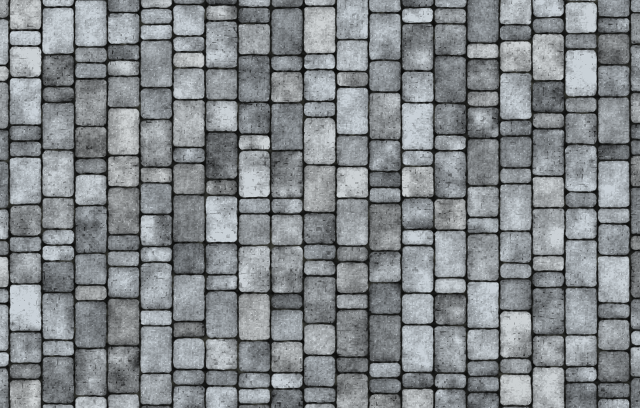
A Shadertoy shader for this texture:

```glsl
#define COLUMN_WIDTH 0.0801
#define COLUMN_START 0.0225
#define UNIT_HEIGHT 0.0389
#define HALF_GAP 0.0019
#define CORNER_RADIUS 0.010
#define EDGE_WOBBLE 0.0034
#define BASE_TONE 0.625
#define STONE_VARIATION 0.30
#define STONE_TINT vec3(0.960, 1.0, 1.032)
#define JOINT_COLOR vec3(0.075, 0.078, 0.074)

float hash(vec2 p) {
    return fract(sin(dot(p, vec2(127.1, 311.7))) * 43758.5);
}

float noise(vec2 p) {
    vec2 i = floor(p), f = fract(p);
    f = f * f * (3.0 - 2.0 * f);
    return mix(mix(hash(i), hash(i + vec2(1, 0)), f.x),
               mix(hash(i + vec2(0, 1)), hash(i + vec2(1, 1)), f.x), f.y);
}

float fbm(vec2 p) {
    float sum = 0.0, amp = 0.5;
    for (int i = 0; i < 5; i++) {
        sum += amp * noise(p);
        p = mat2(1.6, 1.2, -1.2, 1.6) * p + 7.3;
        amp *= 0.55;
    }
    return sum / 1.06;
}

float roundedBox(vec2 p, vec2 halfSize, float radius) {
    vec2 q = abs(p) - halfSize + radius;
    return length(max(q, 0.0)) + min(max(q.x, q.y), 0.0) - radius;
}

// Each run of six units holds a small, a medium and a large stone in random order.
// Returns the signed distance to the stone edge; id names the stone.
float paving(vec2 p, out vec2 id) {
    float x = (p.x - COLUMN_START) / COLUMN_WIDTH;
    float column = floor(x);
    float y = p.y / UNIT_HEIGHT + 6.0 * hash(vec2(column, 3.7));
    float run = floor(y / 6.0);
    float t = y - 6.0 * run;

    float order = floor(6.0 * hash(vec2(column + 0.5, run + 9.2)));
    float first = 1.0 + mod(order, 3.0);
    float second = 1.0 + mod(first + floor(order / 3.0), 3.0);
    float split = first + second;
    vec3 span = t < first ? vec3(0.0, first, 0.0)
              : t < split ? vec3(first, split, 1.0)
                          : vec3(split, 6.0, 2.0);

    id = vec2(column, run * 3.0 + span.z);
    vec2 local = vec2((x - column - 0.5) * COLUMN_WIDTH,
                      (t - 0.5 * (span.x + span.y)) * UNIT_HEIGHT);
    vec2 size = vec2(COLUMN_WIDTH, (span.y - span.x) * UNIT_HEIGHT);
    float radius = CORNER_RADIUS * (0.7 + 0.6 * hash(id + 5.1));
    return roundedBox(local, 0.5 * size - HALF_GAP, radius);
}

vec3 stoneColor(vec2 p, vec2 id, float depth) {
    float shade = hash(id + 17.3), wear = hash(id + 41.9);
    vec2 q = p + 3.0 * vec2(hash(id + 2.2), hash(id + 8.8));

    // Stone tone, cloudy stains and fine grain
    float tone = BASE_TONE + STONE_VARIATION * (shade - 0.5);
    tone += (0.35 + 0.4 * wear) * (fbm(q * 24.0) - 0.5);
    tone += 0.20 * (fbm(q * 110.0) - 0.5);
    tone += 0.13 * (noise(q * 290.0) - 0.5);

    // Dark pits and pale chips
    tone -= 0.16 * smoothstep(0.74, 0.95, noise(q * 170.0 + 4.0)) * (0.4 + wear);
    tone += 0.12 * smoothstep(0.80, 0.97, noise(q * 210.0 + 31.0));

    // Dirt gathered along the worn rim
    tone -= (0.08 + 0.14 * fbm(q * 45.0)) * exp(-depth / 0.006);
    tone = clamp(tone, 0.12, 0.82);

    vec3 tint = mix(STONE_TINT, vec3(0.995, 1.0, 0.99), 0.6 * pow(hash(id + 63.0), 3.0));
    return tone * tint;
}

void mainImage(out vec4 fragColor, in vec2 fragCoord) {
    vec2 p = fragCoord / iResolution.y;
    float pixel = 1.0 / iResolution.y;

    // Uneven edges
    vec2 wobble = vec2(fbm(p * 42.0), fbm(p * 42.0 + 19.0)) - 0.5;
    vec2 id;
    float d = paving(p + EDGE_WOBBLE * wobble, id);
    d += 0.0016 * (noise(p * 150.0) - 0.5);

    // Grit in the joints
    vec3 joint = JOINT_COLOR * (0.5 + 1.2 * noise(p * 160.0));
    joint += vec3(0.13, 0.13, 0.11) * smoothstep(0.55, 0.85, fbm(p * 30.0));

    float softness = max(0.0014, 0.8 * pixel);
    float cover = 1.0 - smoothstep(-softness, softness, d);
    vec3 color = mix(joint, stoneColor(p, id, max(-d, 0.0)), cover);
    fragColor = vec4(color, 1.0);
}
```
